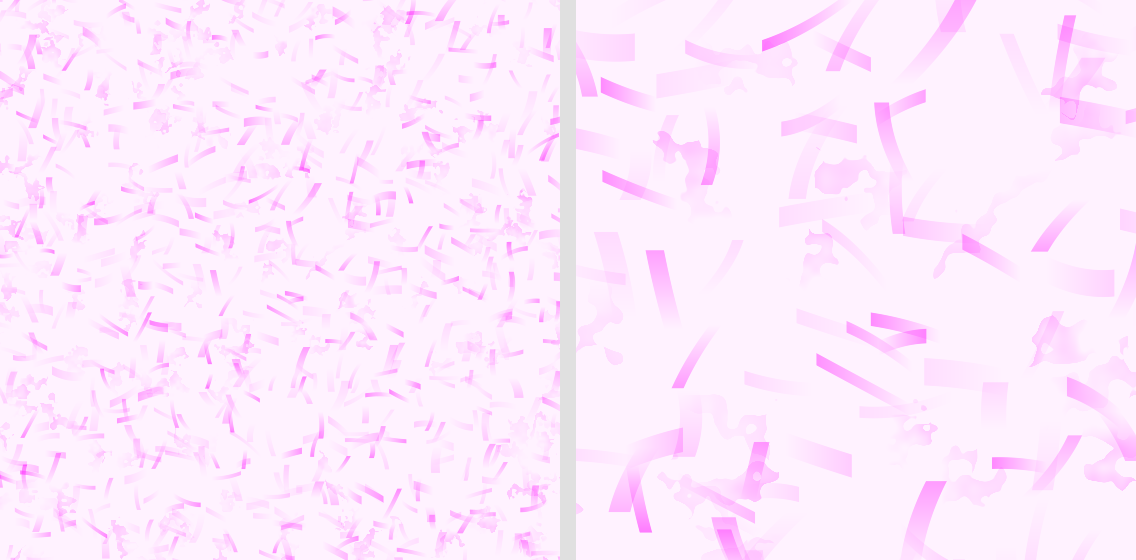
Left: the whole. Right: its middle third, enlarged.
Give the GLSL for this pattern, as a WebGL 2 fragment shader.

```glsl
#version 300 es
precision highp float;
// Scattered short curved magenta strokes, each fading from one cut end, on pale pink.

uniform vec2 u_resolution;
out vec4 fragColor;

const float GRID = 16.0; // cells across the canvas
const int PER_CELL = 4;  // candidate strokes in each cell

// Integer hash: three random values from 0 to 1
vec3 hash3(ivec3 seed) {
    uvec3 v = uvec3(seed + 512) * 1664525u + 1013904223u;
    v.x += v.y * v.z; v.y += v.z * v.x; v.z += v.x * v.y;
    v ^= v >> 16u;
    v.x += v.y * v.z; v.y += v.z * v.x; v.z += v.x * v.y;
    return vec3(v >> 8u) / 16777216.0;
}

// Smooth two-channel value noise
vec2 noise2(vec2 p) {
    ivec2 i = ivec2(floor(p));
    vec2 f = fract(p);
    f = f * f * (3.0 - 2.0 * f);
    vec2 a = hash3(ivec3(i, 91)).xy;
    vec2 b = hash3(ivec3(i + ivec2(1, 0), 91)).xy;
    vec2 c = hash3(ivec3(i + ivec2(0, 1), 91)).xy;
    vec2 d = hash3(ivec3(i + ivec2(1, 1), 91)).xy;
    return mix(mix(a, b, f.x), mix(c, d, f.x), f.y);
}

// Ink of one stroke; its dark end sits at its anchor point
float strokeInk(vec2 p, ivec2 cell, int index, vec2 warp, float pixel) {
    vec3 place = hash3(ivec3(cell, index));
    if (place.z < 0.22) return 0.0;
    vec3 form = hash3(ivec3(cell, index + 20));
    vec3 look = hash3(ivec3(cell, index + 40));
    vec3 turn = hash3(ivec3(cell, index + 60));

    // Some strokes are torn into faint, broad shreds
    bool torn = turn.z > 0.8;
    vec2 d = p - (vec2(cell) + place.xy) / GRID;
    if (torn) d += warp;

    // Run along x or y, in either direction
    bool upright = turn.x > 0.5;
    if (upright) d = d.yx;
    if (turn.y > 0.5) d = -d;

    float len = mix(0.026, 0.058, look.x);
    float halfWidth = mix(0.0034, 0.0082, look.y * look.y);
    float strength = 0.08 + 0.43 * pow(look.z, 1.8) * mix(1.0, 0.5, look.y * look.y);
    if (torn) {
        halfWidth = 0.009;
        strength = 0.05 + 0.15 * look.z;
    }

    // Parabolic spine, cut straight across at the ends
    float t = d.x / len;
    float slope = mix(-0.62, 0.4, form.x) * (upright ? -1.0 : 1.0);
    float bend = mix(-0.35, 0.35, form.y);
    float across = d.y - len * t * (slope + bend * t);
    float tilt = slope + 2.0 * bend * clamp(t, 0.0, 1.0);
    float edge = pixel * sqrt(1.0 + tilt * tilt);
    float body = 1.0 - smoothstep(-0.6 * edge, 0.6 * edge, abs(across) - halfWidth);
    float cut = smoothstep(-0.6 * pixel, 0.6 * pixel, d.x);
    return strength * body * cut * clamp(1.0 - t, 0.0, 1.0);
}

void main() {
    vec2 p = gl_FragCoord.xy / u_resolution.y;
    float pixel = 1.0 / u_resolution.y;
    vec2 warp = 0.026 * (noise2(p * 75.0) - 0.5) + 0.012 * (noise2(p * 170.0 + 40.0) - 0.5);
    ivec2 home = ivec2(floor(p * GRID));

    // Overlapping strokes multiply, so crossings grow darker
    float light = 1.0;
    for (int y = -1; y <= 1; y++) {
        for (int x = -1; x <= 1; x++) {
            for (int k = 0; k < PER_CELL; k++) {
                light *= 1.0 - strokeInk(p, home + ivec2(x, y), k, warp, pixel);
            }
        }
    }
    fragColor = vec4(1.0, 0.95 * light, 1.0, 1.0);
}
```
